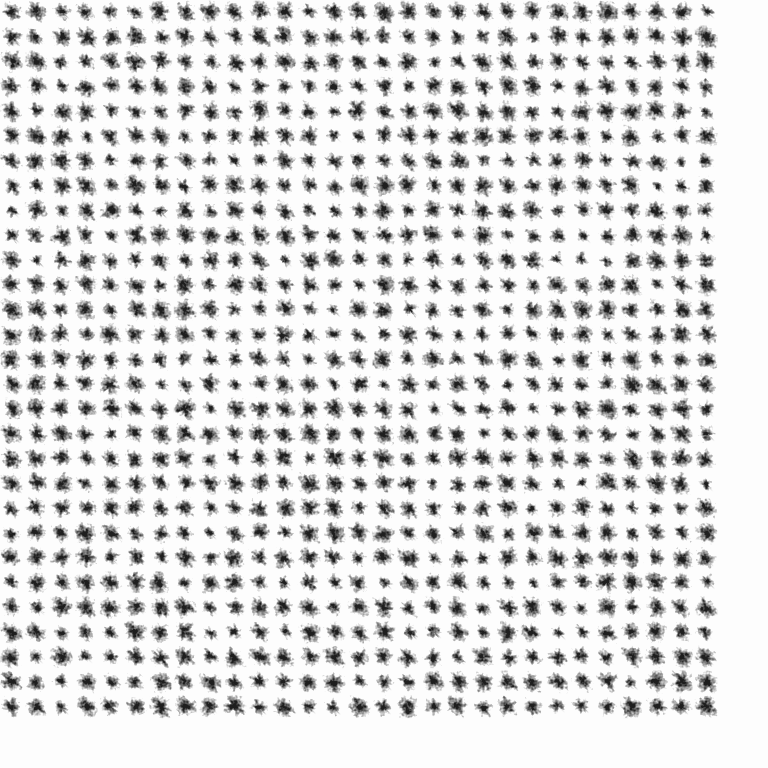
This pattern is drawn by a Shadertoy shader. Its source:

```glsl
// A 29 by 29 grid of soft, ragged charcoal dabs on white, with bare right and
// lower margins. Each dab is a radial falloff whose outline and grain come from
// gradient noise, with its own size, offset and a faint diagonal tail.

vec2 hash2(vec2 p) {
    vec3 q = fract(p.xyx * vec3(0.1031, 0.1030, 0.0973));
    q += dot(q, q.yzx + 33.33);
    return fract((q.xx + q.yz) * q.zy);
}

float gradientNoise(vec2 p) {
    vec2 i = floor(p), f = p - i;
    vec2 u = f * f * f * (f * (f * 6.0 - 15.0) + 10.0);
    vec2 e = vec2(0.0, 1.0);
    float a = dot(hash2(i) * 2.0 - 1.0, f);
    float b = dot(hash2(i + e.yx) * 2.0 - 1.0, f - e.yx);
    float c = dot(hash2(i + e.xy) * 2.0 - 1.0, f - e.xy);
    float d = dot(hash2(i + e.yy) * 2.0 - 1.0, f - e.yy);
    return mix(mix(a, b, u.x), mix(c, d, u.x), u.y);
}

// Ink density of one dab; p spans -0.5 to 0.5 across its cell, y down
float dabInk(vec2 p, vec2 cell) {
    vec2 seed = cell * 17.0 + 40.0;
    vec2 shape = hash2(cell + 71.0);
    float size = mix(0.64, 1.26, sqrt(shape.x));
    vec2 q = p - (hash2(cell + 9.0) - 0.5) * 0.1;

    // Axes along and across the falling diagonal
    vec2 axes = vec2(q.x + q.y, q.x - q.y) * 0.7071;
    vec2 stretched = axes * vec2(0.9, 1.08);
    float r = length(stretched);

    // Uneven lobes around the rim, then two scales of grain
    float lobes = gradientNoise(stretched / (r + 0.001) * 1.7 + seed);
    float radius = size * (1.0 + 0.75 * lobes);
    float grain = 0.65 * gradientNoise(q * 6.0 + seed + 5.3)
                + 0.45 * gradientNoise(q * 11.0 + seed + 8.7);
    float ink = 1.2 - 3.6 * r / radius + grain;

    // Thin tail toward the lower right
    float tail = smoothstep(0.05, 0.0, abs(axes.y))
               * smoothstep(-0.1, 0.05, axes.x)
               * smoothstep(0.46, 0.15, axes.x);
    ink = max(ink, 0.45 * shape.y * tail);

    // Fade out before the cell border
    float border = max(abs(p.x), abs(p.y));
    return clamp(ink, 0.0, 0.94) * smoothstep(0.5, 0.4, border);
}

void mainImage(out vec4 fragColor, in vec2 fragCoord) {
    vec2 uv = fragCoord / iResolution.xy;
    uv.y = 1.0 - uv.y;

    // Cells counted from the upper left
    vec2 grid = (uv - vec2(0.0151, 0.0157)) / 0.0323 + 0.5;
    vec2 cell = floor(grid);
    bool inside = all(greaterThanEqual(cell, vec2(0.0)))
               && all(lessThan(cell, vec2(29.0)));

    float ink = inside ? dabInk(grid - cell - 0.5, cell) : 0.0;
    fragColor = vec4(vec3(mix(0.993, 0.06, ink)), 1.0);
}
```
